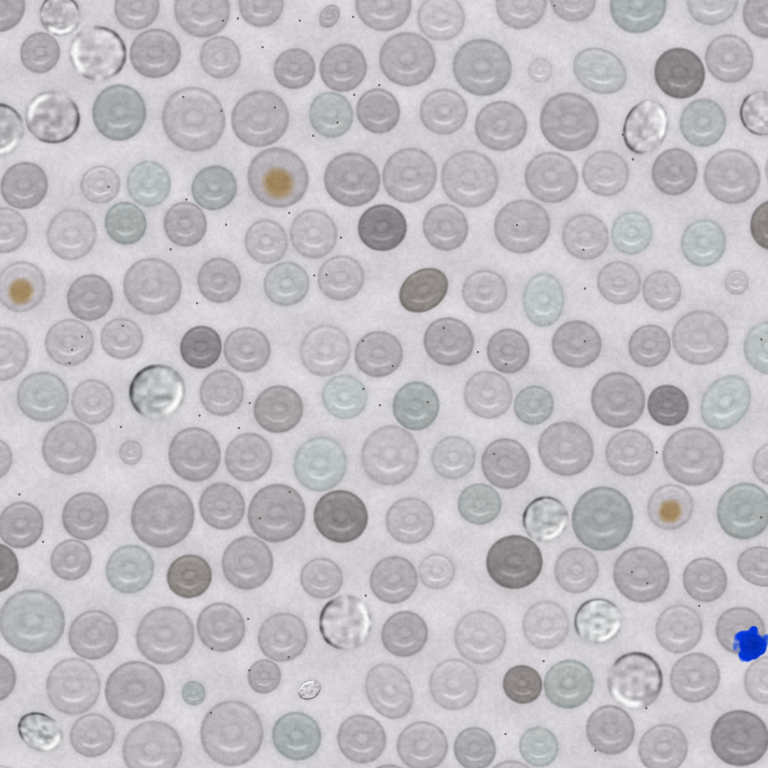
This texture is drawn by a WebGL 1 fragment shader. Its source:

```glsl
precision highp float;
uniform vec2 u_resolution;

#define COLUMNS 12.0
#define ROW_HEIGHT 0.88
#define JITTER 0.36
#define MIN_RADIUS 0.35
#define MAX_RADIUS 0.52
#define DARK_SHARE 0.09
#define CLEAR_SHARE 0.07
#define EDGE_SOFTNESS 0.0016
#define GRAIN 0.07
#define SHEET_COLOR vec3(0.832, 0.824, 0.842)
#define BEAD_COLOR vec3(0.722, 0.713, 0.722)
#define STAIN_COLOR vec3(0.02, 0.22, 0.86)

float hash(vec2 p) {
  vec3 q = fract(vec3(p.xyx) * 0.1031);
  q += dot(q, q.yzx + 33.33);
  return fract((q.x + q.y) * q.z);
}

float valueNoise(vec2 p) {
  vec2 i = floor(p), f = fract(p);
  f = f * f * (3.0 - 2.0 * f);
  vec2 e = vec2(1.0, 0.0);
  return mix(mix(hash(i), hash(i + e), f.x),
             mix(hash(i + e.yx), hash(i + e.xx), f.x), f.y);
}

float bump(float x, float width) {
  return exp(-x * x / (width * width));
}

// Staggered, jittered bead layout
vec2 cellAt(vec2 p, vec2 offset) {
  float row = floor(p.y / ROW_HEIGHT) + offset.y;
  return vec2(floor(p.x - 0.5 * mod(row, 2.0)) + offset.x, row);
}

vec2 beadCenter(vec2 id) {
  vec2 jitter = vec2(hash(id + 17.3), hash(id + 51.7)) - 0.5;
  return vec2(id.x + 0.5 + 0.5 * mod(id.y, 2.0), (id.y + 0.5) * ROW_HEIGHT) + JITTER * jitter;
}

float beadRadius(vec2 id) {
  float tiny = step(hash(id + 83.1), 0.05);
  return mix(mix(MIN_RADIUS, MAX_RADIUS, hash(id + 29.9)), 0.19, tiny);
}

// Shrinks a bead until it no longer overlaps its neighbours
float fittedRadius(vec2 id, vec2 center) {
  float r = beadRadius(id), fitted = r;
  for (int j = -1; j <= 1; j++)
    for (int i = -1; i <= 1; i++) {
      vec2 other = cellAt(center, vec2(float(i), float(j)));
      float gap = distance(center, beadCenter(other));
      if (gap > 0.01) fitted = min(fitted, 0.98 * gap * r / (r + beadRadius(other)));
    }
  return fitted;
}

// Sheet with soft diagonal folds
vec3 sheetColor(vec2 uv) {
  vec2 w = uv + 0.03 * sin(uv.yx * vec2(19.0, 13.0) + vec2(1.0, 2.5));
  float folds = sin(dot(w, vec2(21.0, 47.0))) + 0.7 * sin(dot(w, vec2(-38.0, 71.0)) + 2.0)
              + 0.5 * sin(dot(w, vec2(67.0, 103.0)) + 4.0);
  return SHEET_COLOR + 0.014 * folds;
}

// Glassy bead, q spans the unit disc
vec3 beadColor(vec2 q, vec2 id, vec3 sheet) {
  float l = length(q), tint = hash(id + 7.7), kind = hash(id + 61.3);
  float dark = smoothstep(1.0 - DARK_SHARE, 1.0 - 0.7 * DARK_SHARE, kind);
  float clear = step(kind, CLEAR_SHARE);
  vec3 c = BEAD_COLOR + 0.11 * (hash(id + 5.1) - 0.5) - 0.1 * (beadRadius(id) - 0.43);
  c += mix(vec3(0.005, -0.004, 0.008), vec3(-0.02, 0.012, 0.0), smoothstep(0.7, 0.9, tint));
  c = mix(c, mix(vec3(0.57, 0.545, 0.53), vec3(0.54, 0.53, 0.55), tint), dark);

  // Lower arc, upper sheen, small central lens and dark rim
  float arc = bump(length(q - vec2(0.0, 0.08)) - 0.58, 0.08) * smoothstep(0.2, 0.5, -q.y);
  float sheen = bump(l - 0.83, 0.1) * smoothstep(0.3, 0.85, q.y);
  float lens = length(q * vec2(0.85, 1.1) - vec2(0.0, 0.05));
  c += 0.12 * arc + 0.08 * sheen * hash(id + 44.0);
  c += 0.045 * bump(lens, 0.17) - 0.035 * bump(lens - 0.27, 0.07);
  c -= 0.075 * smoothstep(0.78, 1.0, l) + 0.02 * smoothstep(0.5, -0.9, q.y);
  c += 0.05 * (valueNoise(q * vec2(4.0, 7.0) + id * 9.0) - 0.5);

  // Clear beads: sharp glint, dark opposite rim, cloudy core
  float turn = 6.2832 * tint;
  float side = dot(q / max(l, 0.01), vec2(cos(turn), sin(turn)));
  vec3 glass = mix(c, sheet, 0.45) + 0.25 * (valueNoise(q * 4.5 + id) - 0.5);
  glass -= 0.28 * bump(l - 0.92, 0.08) * smoothstep(0.2, -0.7, side);
  glass = mix(glass, vec3(0.97), bump(l - 0.8, 0.12) * smoothstep(0.55, 0.9, side));
  c = mix(c, glass, clear);
  float amber = step(abs(kind - 0.5), 0.004) * smoothstep(0.65, 0.3, length(q + vec2(0.0, 0.2)));
  return mix(c, vec3(0.60, 0.48, 0.29), 0.8 * amber);
}

void main() {
  vec2 uv = gl_FragCoord.xy / u_resolution.y;
  vec2 p = uv * COLUMNS, id = vec2(0.0);
  float soft = (EDGE_SOFTNESS + 0.5 / u_resolution.y) * COLUMNS, nearest = 1e3;
  for (int j = -1; j <= 1; j++)
    for (int i = -1; i <= 1; i++) {
      vec2 other = cellAt(p, vec2(float(i), float(j)));
      float d = distance(p, beadCenter(other)) / beadRadius(other);
      if (d < nearest) { nearest = d; id = other; }
    }

  // A few beads are squashed along a random axis
  vec2 center = beadCenter(id);
  float r = fittedRadius(id, center), angle = 6.2832 * hash(id + 3.3);
  vec2 q = (p - center) / r, axis = vec2(cos(angle), sin(angle));
  q += axis * dot(q, axis) * mix(0.05, 0.3, step(0.93, hash(id + 71.0)));
  float gap = (length(q) - 1.0) * r;

  vec3 sheet = sheetColor(uv);
  sheet -= 0.035 * bump(max(gap, 0.0), 0.06);
  vec3 color = mix(beadColor(q, id, sheet), sheet, smoothstep(-soft, soft, gap));

  // Dust specks
  vec2 dust = uv * 60.0, cell = floor(dust);
  vec2 spot = 0.3 + 0.4 * vec2(hash(cell + 11.0), hash(cell + 23.0));
  float speck = smoothstep(0.14, 0.05, distance(fract(dust), spot)) * step(0.98, hash(cell + 37.0));
  color = mix(color, vec3(0.36, 0.34, 0.34), 0.75 * speck);

  // Ragged ink stain near the right border
  vec2 s = uv - vec2(0.98, 0.16);
  float ragged = length(s) + 0.012 * (valueNoise(uv * 110.0) - 0.5);
  color = mix(color, STAIN_COLOR * (0.75 + 12.0 * length(s)), smoothstep(0.024, 0.019, ragged));

  color += GRAIN * (0.6 * valueNoise(uv * 330.0) + 0.4 * valueNoise(uv * 150.0 + 40.0) - 0.5);
  gl_FragColor = vec4(color, 1.0);
}
```
